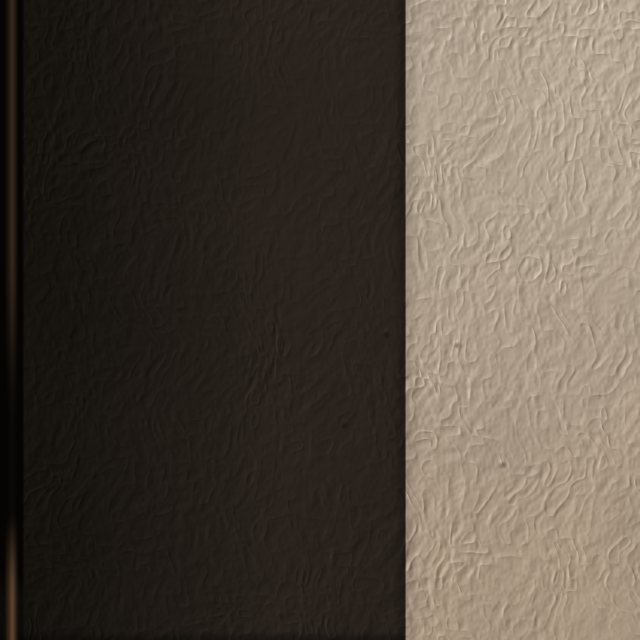
A WebGL 2 fragment shader for this texture:

```glsl
#version 300 es
precision highp float;
// Rough plaster wall: dark shaded face, pale lit face, and a bronze trim at the left.
uniform vec2 u_resolution;
out vec4 fragColor;

float hash(vec2 p) {
  vec3 q = fract(vec3(p.xyx) * 0.1031);
  q += dot(q, q.yzx + 33.33);
  return fract((q.x + q.y) * q.z);
}

float noise(vec2 p) {
  vec2 i = floor(p), f = fract(p);
  f = f * f * (3.0 - 2.0 * f);
  return mix(mix(hash(i), hash(i + vec2(1, 0)), f.x),
             mix(hash(i + vec2(0, 1)), hash(i + vec2(1, 1)), f.x), f.y);
}

float fbm(vec2 p) {
  float sum = 0.0, amp = 0.5;
  for (int i = 0; i < 4; i++) {
    sum += amp * noise(p);
    p = mat2(0.8, 0.6, -0.6, 0.8) * p * 2.03 + 17.0;
    amp *= 0.5;
  }
  return sum;
}

// Plaster relief: warped trowel strokes, short ridges and fine grit
float plaster(vec2 p) {
  vec2 warp = vec2(noise(p * 11.0), noise(p * 11.0 + 40.0)) - 0.5;
  vec2 q = p + 0.05 * warp + 0.012 * (noise(p * 45.0 + 9.0) - 0.5);
  float strokes = noise(q * vec2(105.0, 62.0));
  float ridges = 1.0 - abs(2.0 * noise(q * vec2(78.0, 52.0) + 71.0) - 1.0);
  float grit = noise(p * vec2(210.0, 150.0) + 23.0);
  return 0.55 * strokes + 0.4 * ridges * ridges + 0.25 * grit;
}

float band(float x, float a, float b, float soft) {
  return smoothstep(a - soft, a + soft, x) * (1.0 - smoothstep(b - soft, b + soft, x));
}

void main() {
  vec2 uv = gl_FragCoord.xy / u_resolution;
  float px = 1.0 / u_resolution.x;
  float corner = 0.633;
  float lit = smoothstep(corner - px, corner + px, uv.x);

  // Relief lit from the upper left
  vec2 stepToLight = vec2(-0.0024, 0.0017);
  float relief = plaster(uv) - plaster(uv + stepToLight);
  relief *= 0.45 + 1.1 * fbm(uv * 7.0 + 5.0);
  float mottle = fbm(uv * vec2(9.0, 6.0)) - 0.47;

  // Dark face, brightening toward the corner
  vec3 dark = mix(vec3(0.086, 0.074, 0.055), vec3(0.168, 0.140, 0.118),
                  smoothstep(0.0, 0.5, uv.x));
  dark *= 1.0 + 0.12 * mottle - 0.06 * (1.0 - uv.y);
  dark *= 1.0 - 0.22 * smoothstep(0.022, 0.0, corner - uv.x);
  dark *= 1.0 - 0.3 * smoothstep(0.015, 0.0, uv.y);
  dark += relief * vec3(0.078, 0.070, 0.061);

  // Pale face, warm and slightly dimmer toward the bottom
  vec3 pale = mix(vec3(0.645, 0.575, 0.495), vec3(0.695, 0.635, 0.565),
                  smoothstep(0.0, 0.9, uv.y));
  pale *= 1.0 + 0.09 * mottle;
  pale *= 1.0 - 0.10 * smoothstep(0.03, 0.0, uv.x - corner);
  pale += relief * vec3(0.32, 0.315, 0.305);

  vec3 col = mix(dark, pale, lit);

  // Small pits, each with a bright upper rim
  vec2 pits[4] = vec2[4](vec2(0.716, 0.460), vec2(0.786, 0.273),
                         vec2(0.539, 0.336), vec2(0.605, 0.477));
  for (int i = 0; i < 4; i++) {
    vec2 d = uv - pits[i];
    col *= 1.0 - 0.25 * smoothstep(0.008, 0.001, length(d));
    col *= 1.0 + 0.12 * smoothstep(0.007, 0.001, length(d - vec2(-0.003, 0.006)));
  }

  // Shadow line along the corner
  col *= 1.0 - 0.35 * smoothstep(0.0025, 0.0, abs(uv.x - corner));

  // Bronze trim between two black grooves
  float groove = 1.0 - smoothstep(0.034, 0.039, uv.x);
  col = mix(col, vec3(0.018, 0.014, 0.010), groove * mix(0.55, 1.0, smoothstep(0.07, 0.11, uv.y)));
  float glow = mix(0.22, 1.0, smoothstep(0.32, 0.62, uv.y));
  glow = max(glow, 1.7 * smoothstep(0.24, 0.06, uv.y));
  float sheen = band(uv.x, 0.009, 0.027, 0.003);
  float core = exp(-pow((uv.x - 0.019) / 0.005, 2.0));
  col = mix(col, vec3(0.085, 0.058, 0.036) * glow, sheen);
  col += core * glow * vec3(0.115, 0.092, 0.068);

  fragColor = vec4(clamp(col, 0.0, 1.0), 1.0);
}
```
